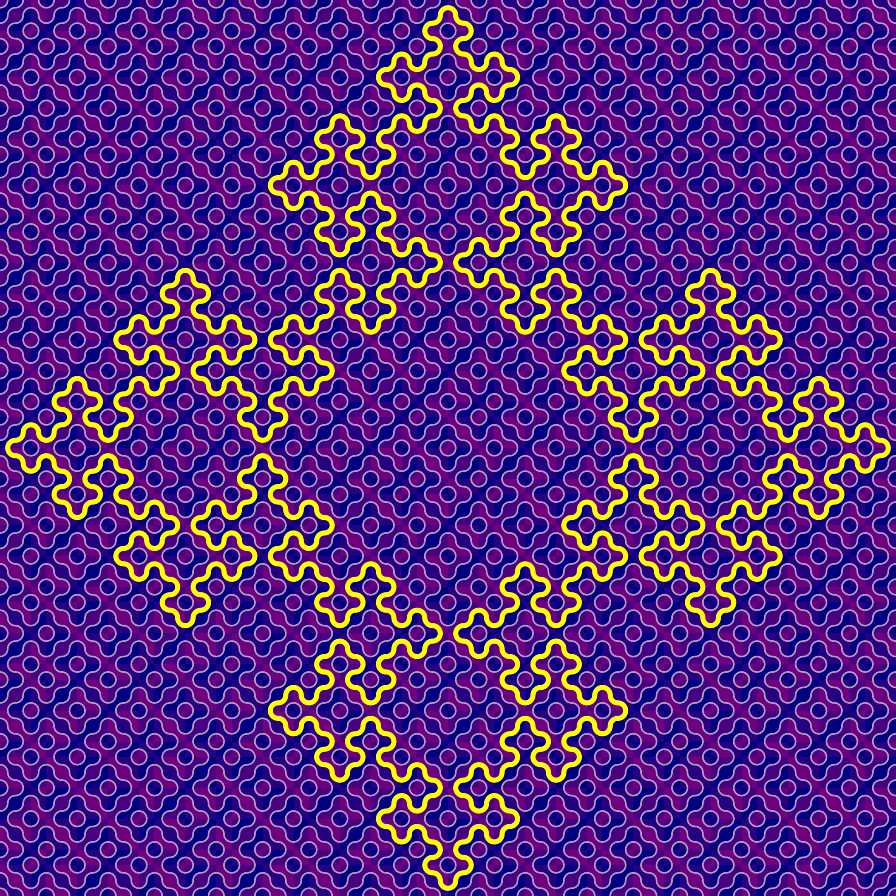
A Shadertoy shader for this pattern:

```glsl
const float TILES = 58.0;            // tiles across the canvas
const float FLIP_GAP = 1.70710678;   // mean gap between orientation flips, 1 + 1/sqrt(2)
const float THIN_HALF = 0.055;       // half widths in tiles
const float BOLD_HALF = 0.165;
const float LOOP_TOP = 28.5;         // height of the bold loop above the centre
const int OCTANT_STEPS = 120;        // arcs that cover one eighth of the loop
const float CHECK_MIX = 0.35;        // share of the tile check in the ground

const vec3 NAVY = vec3(0.0, 0.0, 0.5);
const vec3 PURPLE = vec3(0.43, 0.0, 0.5);
const vec3 LAVENDER = vec3(0.70, 0.62, 0.76);
const vec3 YELLOW = vec3(1.0, 1.0, 0.0);

// 0: arcs at lower left and upper right, 1: arcs at the other two corners
float orientation(vec2 tile) {
    vec2 flips = floor((tile + 0.5) / FLIP_GAP);
    return mod(flips.x + flips.y, 2.0);
}

float stroke(float dist, float halfWidth, float px) {
    return 1.0 - smoothstep(-0.5 * px, 0.5 * px, dist - halfWidth);
}

// Walks along one eighth of the closed loop; the rest follows by folding
float loopDistance(vec2 p) {
    vec2 q = abs(p);
    if (q.x > q.y) q = q.yx;
    vec2 edge = vec2(0.0, LOOP_TOP);
    vec2 heading = vec2(1.0, 0.0);
    float dist = 1.0;
    for (int i = 0; i < OCTANT_STEPS; i++) {
        vec2 center = edge + 0.5 * heading;
        vec2 turned = heading.yx * (2.0 * orientation(floor(center)) - 1.0);
        vec2 offset = abs(q - center);
        if (max(offset.x, offset.y) <= 0.5) {
            vec2 corner = center + 0.5 * (turned - heading);
            dist = min(dist, abs(length(q - corner) - 0.5));
        }
        edge = center + 0.5 * turned;
        heading = turned;
    }
    return dist;
}

void mainImage(out vec4 fragColor, in vec2 fragCoord) {
    float px = TILES / min(iResolution.x, iResolution.y);
    vec2 p = (fragCoord - 0.5 * iResolution.xy) * px;

    // Quarter arcs of the tile
    vec2 tile = floor(p);
    vec2 local = p - tile;
    float turn = orientation(tile);
    if (turn > 0.5) local.x = 1.0 - local.x;
    float side = min(length(local), length(1.0 - local)) - 0.5;

    // Two-tone ground: regions between the arcs and a check of tiles
    float cornerParity = mod(tile.x + tile.y + turn, 2.0);
    float outside = smoothstep(-0.5 * px, 0.5 * px, side);
    float region = mix(cornerParity, 1.0 - cornerParity, outside);
    vec3 color = mix(PURPLE, NAVY, mix(region, turn, CHECK_MIX));

    // Thin arcs, then the bold loop
    color = mix(color, LAVENDER, stroke(abs(side), THIN_HALF, px));
    color = mix(color, YELLOW, stroke(loopDistance(p), BOLD_HALF, px));
    fragColor = vec4(color, 1.0);
}
```
